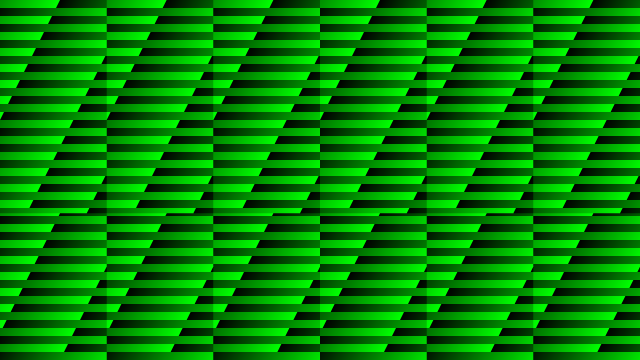
Give the GLSL for this pattern, as a WebGL 2 fragment shader.

```glsl
#version 300 es
precision highp float;
// Tiled diagonal green ramps, interleaved by horizontal stripes of two phases.

uniform vec2 u_resolution;
out vec4 fragColor;

const vec3 GREEN = vec3(0.0, 1.0, 0.0);
const vec2 TILE_SIZE = vec2(8.0, 16.0) / 27.0; // in canvas heights
const float STRIPE_COUNT = 45.0;               // stripes down the canvas
const float RAMP_RATE = 0.8;                   // ramp cycles along each tile side
const float STRIPE_PHASE = 0.55;               // ramp shift on even stripes
const int SAMPLES = 4;                         // samples per pixel side

// 1 on even stripes, 0 on odd ones, counted from the top.
float evenStripe(float y, float count) {
    return 1.0 - mod(floor(y * count), 2.0);
}

// Slanted sawtooth that restarts at every tile border.
float tiledRamp(vec2 p, vec2 tileSize, float rate, float phase) {
    vec2 local = fract(p / tileSize);
    return fract(rate * (local.x + local.y) + phase);
}

// Colour at p, measured in canvas heights from the top left.
vec3 pattern(vec2 p) {
    float phase = STRIPE_PHASE * evenStripe(p.y, STRIPE_COUNT);
    return GREEN * tiledRamp(p, TILE_SIZE, RAMP_RATE, phase);
}

void main() {
    vec2 corner = gl_FragCoord.xy - 0.5;
    vec3 sum = vec3(0.0);

    // Average a grid of samples to smooth every edge.
    for (int j = 0; j < SAMPLES; j++) {
        for (int i = 0; i < SAMPLES; i++) {
            vec2 offset = (vec2(i, j) + 0.5) / float(SAMPLES);
            vec2 pixel = corner + offset;
            pixel.y = u_resolution.y - pixel.y;
            sum += pattern(pixel / u_resolution.y);
        }
    }
    fragColor = vec4(sum / float(SAMPLES * SAMPLES), 1.0);
}
```
